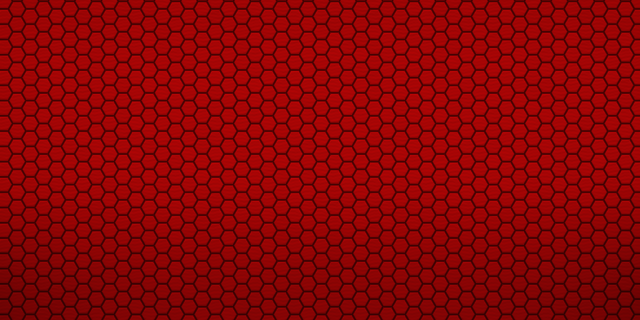
A WebGL 2 fragment shader for this pattern:

```glsl
#version 300 es
precision highp float;

#define ROWS 20.95
#define ORIGIN vec2(1.12, 0.37)
#define GROOVE_HALF 0.058
#define GROOVE_SOFT 0.055
#define STREAK_AMOUNT 0.055
#define CELL_VARIATION 0.03
#define RIM_LIGHT 0.10
#define FACE_COLOR vec3(0.635, 0.018, 0.018)
#define GROOVE_COLOR vec3(0.25, 0.010, 0.012)

uniform vec2 u_resolution;
out vec4 fragColor;

const vec2 LATTICE = vec2(1.7320508, 1.0);

float hash(vec2 cell) {
    return fract(sin(dot(cell, vec2(41.3, 289.1))) * 4375.85);
}

// Offset from the nearest centre of a flat-topped hexagon lattice
vec2 hexOffset(vec2 p) {
    vec2 a = mod(p + 0.5 * LATTICE, LATTICE) - 0.5 * LATTICE;
    vec2 b = mod(p, LATTICE) - 0.5 * LATTICE;
    return dot(a, a) < dot(b, b) ? a : b;
}

// Distance inward from the hexagon border
float hexInset(vec2 q) {
    q = abs(q);
    return 0.5 - max(q.y, dot(q, vec2(0.8660254, 0.5)));
}

// Wavering horizontal brush marks, shifted per cell
float brushMarks(vec2 q, float seed) {
    float phase = 6.2831853 * seed;
    float fine = sin(27.0 * q.y + 1.4 * sin(5.0 * q.x + phase) + phase);
    float broad = sin(17.0 * q.y - 3.0 * q.x + 2.0 * phase);
    float flecks = sin(23.0 * q.x + 3.0 * phase) * sin(31.0 * q.y + phase);
    return 0.5 * fine + 0.3 * broad + 0.2 * flecks;
}

// Soft falloff, strongest along the bottom and in the corners
float lighting(vec2 uv) {
    float bottom = 1.0 - smoothstep(0.0, 0.5, uv.y);
    float top = smoothstep(0.8, 1.0, uv.y);
    float side = pow(abs(2.0 * uv.x - 1.0), 3.0);
    return 1.03 - 0.20 * bottom - 0.05 * top - side * (0.05 + 0.10 * bottom);
}

void main() {
    vec2 uv = gl_FragCoord.xy / u_resolution;
    vec2 p = gl_FragCoord.xy / u_resolution.y * ROWS - ORIGIN;
    float pixel = ROWS / u_resolution.y;

    vec2 q = hexOffset(p);
    vec2 cell = floor((p - q) / (0.5 * LATTICE) + 0.5);
    float seed = hash(cell);
    float inset = hexInset(q);

    // Brushed face with a faint light on its upper rim
    float rim = smoothstep(0.06, 0.11, inset) * (1.0 - smoothstep(0.11, 0.18, inset));
    float shade = 1.0 + STREAK_AMOUNT * brushMarks(q, seed);
    shade += CELL_VARIATION * (seed - 0.5);
    shade += RIM_LIGHT * rim * smoothstep(-0.1, 0.4, q.y);
    shade -= 0.08 * rim * smoothstep(0.1, 0.5, -q.y);

    // Groove between cells
    float soft = max(GROOVE_SOFT, 0.6 * pixel);
    float face = smoothstep(GROOVE_HALF - soft, GROOVE_HALF + soft, inset);
    vec3 color = mix(GROOVE_COLOR, FACE_COLOR * shade, face);

    fragColor = vec4(color * lighting(uv), 1.0);
}
```
